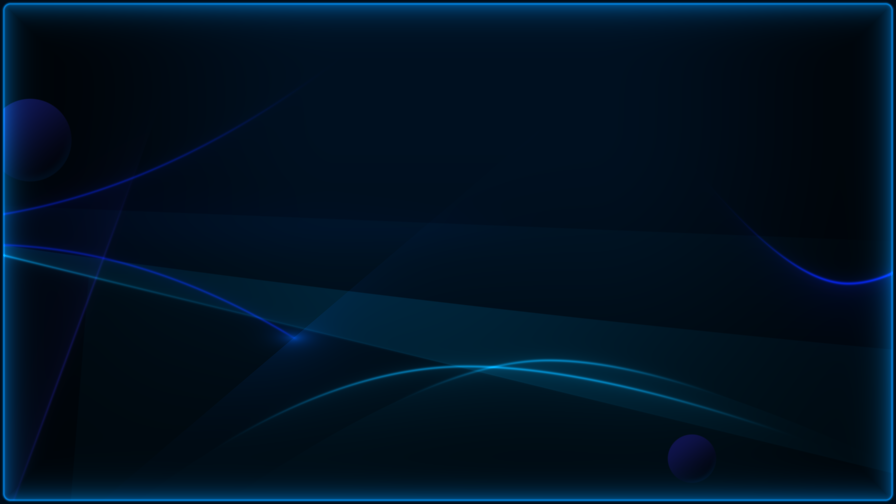
Give the GLSL for this background, as a WebGL 2 fragment shader.

```glsl
#version 300 es
precision highp float;
// Dark navy backdrop with translucent light sheets, curved strands, two orbs and a glowing frame.
uniform vec2 u_resolution;
out vec4 fragColor;

const vec3 BLACK_BLUE = vec3(0.0, 0.012, 0.026);
const vec3 NAVY = vec3(0.0, 0.062, 0.125);
const vec3 TEAL = vec3(0.0, 0.33, 0.46);
const vec3 CYAN = vec3(0.01, 0.48, 0.68);
const vec3 BLUE = vec3(0.02, 0.10, 0.75);
const vec3 VIOLET = vec3(0.14, 0.11, 0.62);
const vec3 FRAME = vec3(0.0, 0.52, 0.88);

// 1 inside [a, b], fading out over the given width at each end
float window(float x, float a, float b, float fade) {
    return smoothstep(a - fade, a + fade, x) * (1.0 - smoothstep(b - fade, b + fade, x));
}

// Parabola flattening toward straight flanks; shape = (left bend, left flat, right bend, right flat)
float arch(float x, vec2 apex, vec4 shape) {
    float d = abs(x - apex.x);
    vec2 s = x < apex.x ? shape.xy : shape.zw;
    return apex.y - s.x * d * d / (1.0 + s.y * d);
}

// Thin bright core with a faint halo
float strand(float d, float width) {
    return exp(-d * d / (width * width)) + 0.22 * exp(-abs(d) / (width * 4.0));
}

// Veil that starts at an edge (d = 0) and thins out with depth
float veil(float d, float depth, float px) {
    return smoothstep(-px, px, d) * exp(-max(d, 0.0) / depth);
}

float roundedBox(vec2 p, vec2 halfSize, float radius) {
    vec2 q = abs(p) - halfSize + radius;
    return length(max(q, 0.0)) + min(max(q.x, q.y), 0.0) - radius;
}

// Shaded ball lit from the upper left, with a faint rim at the lower right
vec3 orb(vec3 base, vec2 p, vec2 center, float radius, float px) {
    vec2 q = (p - center) / radius;
    float light = smoothstep(-0.9, 1.0, dot(q, vec2(-0.5, 0.75)));
    float rim = smoothstep(0.75, 1.0, length(q)) * smoothstep(0.3, 1.0, dot(q, vec2(0.6, -0.8)));
    vec3 shade = mix(vec3(0.005, 0.015, 0.05), vec3(0.07, 0.08, 0.34), light) + rim * vec3(0.0, 0.04, 0.07);
    float cover = 1.0 - smoothstep(-px, px, (length(q) - 1.0) * radius);
    return mix(base, shade, cover * 0.85);
}

vec3 backdrop(vec2 p) {
    float side = 1.0 - smoothstep(0.25, 0.92, abs(p.x - 0.92));
    float rise = smoothstep(-0.05, 0.75, p.y);
    return mix(BLACK_BLUE, NAVY, side * rise);
}

// Broad translucent planes
vec3 sheets(vec2 p, float px) {
    float top = 0.514 - 0.142 * p.x + 0.014 * p.x * p.x;
    float bottom = 0.495 - 0.245 * p.x;
    float across = window(p.x, 0.1, 1.65, 0.25);
    float band = smoothstep(-px, px, top - p.y) * smoothstep(-px, px, p.y - bottom);
    float core = exp(-dot(p - vec2(0.85, 0.32), p - vec2(0.85, 0.32)) * 5.0);
    vec3 light = TEAL * band * (0.07 + 0.17 * core + 0.14 * exp(-p.x * 3.0));
    light += TEAL * 0.06 * across * veil(0.592 - 0.04 * p.x - p.y, 0.5, px);
    float leftEdge = p.x - 0.14 - 0.08 * p.y;
    light += TEAL * 0.05 * veil(leftEdge, 0.7, px) * smoothstep(-px, px, bottom - p.y);
    float wedge = 0.145 - 0.037 * p.x * p.x - 0.04 - abs(p.y - 0.56 + 0.02 * p.x);
    light += BLUE * 0.035 * smoothstep(0.0, 0.1, wedge) * window(p.x, 0.1, 1.0, 0.2);
    return light;
}

// Curved strands with the veils hanging from them
vec3 strands(vec2 p, float px) {
    float w = max(0.0026, px * 0.8);
    float x = p.x;
    float rising = (p.y - (0.574 + 0.161 * x + 0.442 * x * x)) / sqrt(1.0 + pow(0.161 + 0.884 * x, 2.0));
    vec3 light = BLUE * (0.42 * strand(rising, w) + 0.035 * veil(-rising, 0.12, px)) * (1.0 - smoothstep(0.2, 0.68, x));

    float falling = p.y - (0.514 - 0.027 * x - 0.495 * x * x);
    light += BLUE * 0.45 * strand(falling / (1.0 + 0.25 * x), w) * window(x, 0.0, 0.575, 0.02);
    vec2 k = p - vec2(0.583, 0.330);
    light += vec3(0.0, 0.22, 0.6) * 0.8 * exp(-length(k * vec2(1.0, 2.2)) * 45.0);
    float ray = k.y - 0.85 * k.x;
    light += vec3(0.0, 0.16, 0.42) * 0.28 * veil(-ray, 0.16, px) * exp(-length(k) * 6.0);

    float straight = (p.y - 0.495 + 0.245 * x) / 1.03;
    light += CYAN * 0.6 * strand(straight, w) * exp(-x * 3.2);

    float lowArc = p.y - arch(x, vec2(0.926, 0.273), vec4(0.75, 0.3, 0.54, 1.0));
    float lowFade = window(x, 0.62, 1.38, 0.22);
    light += CYAN * (0.62 * strand(lowArc * 0.93, w) * lowFade + 0.065 * veil(-lowArc, 0.13, px) * window(x, 0.5, 1.4, 0.3));
    float highArc = p.y - arch(x, vec2(1.088, 0.285), vec4(1.25, 1.3, 0.9, 1.5));
    light += CYAN * (0.62 * strand(highArc * 0.93, w) * window(x, 0.94, 1.28, 0.18)
        + 0.07 * veil(-highArc, 0.12, px) * window(x, 0.7, 1.5, 0.3));

    float dip = p.y - arch(x, vec2(1.683, 0.4375), vec4(-4.0, 2.0, -2.9, 1.0));
    float dipFade = smoothstep(1.36, 1.66, x);
    light += BLUE * dipFade * (0.8 * dipFade * strand(dip * 0.85, w) + 0.12 * veil(-dip, 0.07, px));

    float slant = (p.x - 0.025 - 0.37 * p.y) / 1.066;
    float slantFade = 1.0 - smoothstep(0.5, 0.83, p.y);
    light += VIOLET * slantFade * (0.24 * strand(slant, w) * window(p.y, 0.05, 0.55, 0.2) + 0.075 * veil(-slant, 0.1, px));
    return light;
}

void main() {
    vec2 p = gl_FragCoord.xy / u_resolution.y;
    float px = 1.0 / u_resolution.y;
    vec2 size = vec2(u_resolution.x / u_resolution.y, 1.0);

    vec3 color = backdrop(p) + sheets(p, px) + strands(p, px);
    color = orb(color, p, vec2(0.06, 0.722), 0.082, px);
    color = orb(color, p, vec2(1.373, 0.09), 0.048, px);

    // Frame: thin line, inner glow and dark margin
    float edge = roundedBox(p - 0.5 * size, 0.5 * size - 0.007, 0.014);
    float inside = 1.0 - smoothstep(-px, px, edge);
    color = mix(NAVY * 0.8, color + FRAME * 0.5 * exp(min(edge, 0.0) / 0.021), inside);
    color += FRAME * 0.5 * exp(-pow(edge / max(0.0025, px * 0.7), 2.0));
    fragColor = vec4(clamp(color, 0.0, 1.0), 1.0);
}
```
